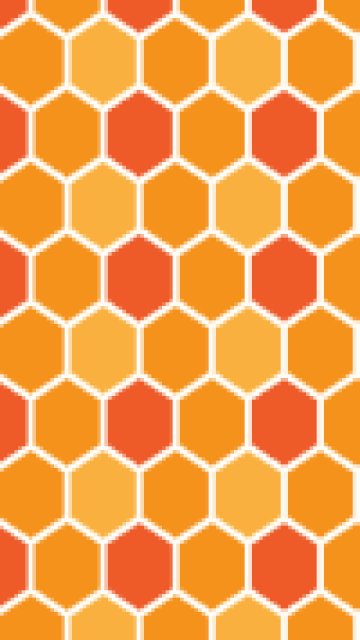
A Shadertoy shader for this pattern:

```glsl
// Lengths are fractions of the canvas width; WALL is a fraction of a cell width.
#define BLOCK 0.01
#define CELL vec2(0.2011, 0.2004)
#define ORIGIN vec2(0.3875, 0.3715)
#define WALL 0.092
#define SAMPLES 3
#define ORANGE vec3(0.962, 0.573, 0.110)
#define AMBER vec3(0.980, 0.690, 0.245)
#define RED vec3(0.932, 0.355, 0.160)
#define CREAM vec3(0.997, 0.990, 0.968)

// Hexagonal distance from a cell centre; the cell border lies at 0.5.
float hexRadius(vec2 offset) {
    vec2 a = abs(offset * vec2(1.0, 0.8660));
    return max(a.x, dot(a, vec2(0.5, 0.8660)));
}

// Nearest centre in one of the two interleaved sets of rows.
vec2 nearestCentre(vec2 q, vec2 shift) {
    vec2 spacing = vec2(1.0, 2.0);
    return floor((q - shift) / spacing + 0.5) * spacing + shift;
}

vec3 honeycomb(vec2 p) {
    vec2 q = (p - ORIGIN) / CELL;
    vec2 evenCell = nearestCentre(q, vec2(0.0));
    vec2 oddCell = nearestCentre(q, vec2(0.5, 1.0));
    float evenRadius = hexRadius(q - evenCell);
    float oddRadius = hexRadius(q - oddCell);
    bool inEven = evenRadius < oddRadius;

    // Even rows alternate red and orange, odd rows orange and amber.
    float column = inEven ? evenCell.x : oddCell.x - 0.5;
    bool accent = (mod(column, 2.0) < 0.5) == inEven;
    vec3 fill = accent ? (inEven ? RED : AMBER) : ORANGE;

    // Coverage of the fill, softened over one block.
    float inset = 0.5 - WALL * 0.5 - min(evenRadius, oddRadius);
    float coverage = clamp(inset * CELL.x / BLOCK + 0.5, 0.0, 1.0);
    return mix(CREAM, fill, coverage);
}

void mainImage(out vec4 fragColor, in vec2 fragCoord) {
    vec3 sum = vec3(0.0);
    // Supersampling smooths the borders of the coarse blocks.
    for (int j = 0; j < SAMPLES; j++) {
        for (int i = 0; i < SAMPLES; i++) {
            vec2 jitter = (vec2(i, j) + 0.5) / float(SAMPLES) - 0.5;
            vec2 p = fragCoord + jitter;
            p = vec2(p.x, iResolution.y - p.y) / iResolution.x;
            sum += honeycomb((floor(p / BLOCK) + 0.5) * BLOCK);
        }
    }
    fragColor = vec4(sum / float(SAMPLES * SAMPLES), 1.0);
}
```
